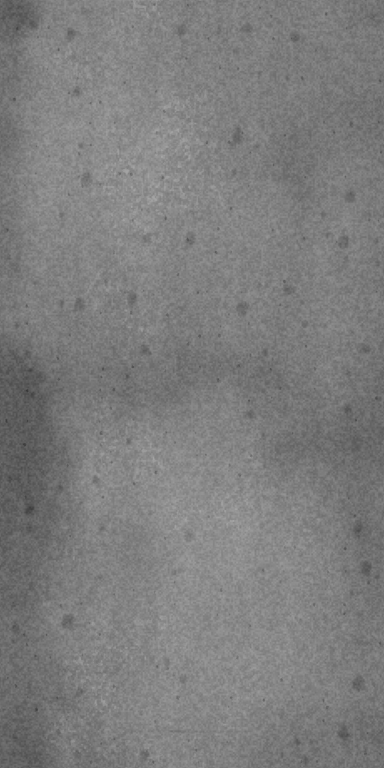
A WebGL 2 fragment shader for this texture:

```glsl
#version 300 es
precision highp float;

uniform vec2 u_resolution;
out vec4 outColor;

float hash(vec2 p) {
    vec3 q = fract(vec3(p.xyx) * 0.1031);
    q += dot(q, q.yzx + 33.33);
    return fract((q.x + q.y) * q.z);
}

float noise(vec2 p) {
    vec2 cell = floor(p);
    vec2 f = fract(p);
    f = f * f * (3.0 - 2.0 * f);
    float low = mix(hash(cell), hash(cell + vec2(1, 0)), f.x);
    float high = mix(hash(cell + vec2(0, 1)), hash(cell + vec2(1, 1)), f.x);
    return mix(low, high, f.y);
}

// Layered noise centred on zero
float fbm(vec2 p, int octaves) {
    float sum = 0.0;
    float gain = 0.5;
    for (int i = 0; i < octaves; i++) {
        sum += gain * (noise(p) - 0.5);
        p = mat2(1.6, 1.2, -1.2, 1.6) * p + 17.3;
        gain *= 0.55;
    }
    return sum;
}

// Soft elliptical tone
float glow(vec2 p, vec2 centre, vec2 radius) {
    vec2 q = (p - centre) / radius;
    return exp(-dot(q, q));
}

// Sparse ragged spots, one at most in each cell of a grid
float spots(vec2 p, float cells, float chance, float radius, float blur, float seed) {
    vec2 cell = floor(p * cells);
    vec2 rnd = vec2(hash(cell + seed), hash(cell + seed + 41.0));
    vec2 centre = (cell + 0.25 + 0.5 * rnd) / cells;
    float size = radius * (0.4 + 0.6 * hash(cell + seed + 87.0));
    float ragged = 1.3 * size * fbm(p / radius, 2);
    float d = length((p - centre) * vec2(1.15, 0.85)) + ragged;
    float present = step(hash(cell + seed + 133.0), chance);
    return present * (1.0 - smoothstep(size - blur, size + blur, d));
}

// Broad light and dark areas of the wall
float wallTone(vec2 p) {
    float tone = 0.492;
    tone += 0.055 * glow(p, vec2(0.27, 1.60), vec2(0.25, 0.30));
    tone += 0.045 * glow(p, vec2(0.48, 0.66), vec2(0.30, 0.22));
    tone += 0.050 * glow(p, vec2(0.57, 0.30), vec2(0.22, 0.30));
    tone += 0.025 * glow(p, vec2(0.65, 1.35), vec2(0.30, 0.35));
    tone -= 0.055 * glow(p, vec2(0.30, 1.02), vec2(0.55, 0.09));
    tone -= 0.085 * glow(p, vec2(0.88, 0.84), vec2(0.19, 0.13));
    tone -= 0.035 * glow(p, vec2(0.83, 1.62), vec2(0.11, 0.14));
    tone -= 0.090 * glow(p, vec2(0.00, 1.95), vec2(0.08, 0.07));
    tone -= 0.035 * smoothstep(0.86, 1.02, p.x);
    tone -= 0.030 * (1.0 - smoothstep(0.0, 0.22, p.y));
    return tone;
}

// Stained left margin, wider in the lower half
float marginStain(vec2 p) {
    float lower = 1.0 - smoothstep(0.96, 1.06, p.y);
    float width = mix(0.05, 0.16, lower);
    float cover = 1.0 - smoothstep(width - 0.06, width + 0.05, p.x);
    float depth = 0.065 + 0.050 * glow(p, vec2(0.0, 0.80), vec2(0.5, 0.28));
    return depth * cover;
}

void main() {
    vec2 p = gl_FragCoord.xy / u_resolution.x;
    float pixel = 1.0 / u_resolution.x;

    // Uneven outlines for the broad areas
    vec2 warp = vec2(fbm(p * 5.0, 5), fbm(p * 5.0 + 60.0, 5));
    vec2 w = p + 0.16 * warp;
    float tone = wallTone(w) - marginStain(w);

    // Mottling and vertical wash
    tone += 0.075 * fbm(p * 4.0 + 9.0, 6);
    tone += 0.045 * fbm(p * vec2(13.0, 2.0) + 25.0, 3);

    // Fine grain
    tone += 0.085 * (noise(p * 230.0) - 0.5);
    tone += 0.050 * (noise(p * 105.0 + 31.0) - 0.5);

    // Pale flecks in worn areas
    float worn = smoothstep(-0.12, 0.20, fbm(p * 6.0 + 70.0, 4));
    worn *= 1.0 - 0.6 * smoothstep(0.45, 0.85, p.x);
    worn *= smoothstep(0.04, 0.20, w.x);
    float flecks = smoothstep(0.62, 0.85, noise(p * vec2(140.0, 115.0) + 5.0));
    tone += 0.060 * worn * flecks;

    // Stains and pits
    tone -= 0.085 * spots(p, 7.0, 0.28, 0.017, 0.008, 3.0);
    tone -= 0.070 * spots(p, 17.0, 0.16, 0.008, 0.003 + pixel, 11.0);
    tone -= 0.110 * spots(p, 36.0, 0.09, 0.004, 0.5 * pixel + 0.001, 23.0);

    // Faint hairline crack
    float crackY = 0.094 + 0.006 * fbm(vec2(p.x * 9.0, 2.0), 3);
    float crack = 1.0 - smoothstep(0.001, 0.001 + 1.5 * pixel, abs(p.y - crackY));
    crack *= smoothstep(0.22, 0.30, p.x) * (1.0 - smoothstep(0.56, 0.66, p.x));
    tone -= 0.060 * crack * noise(vec2(p.x * 40.0, 7.0));

    outColor = vec4(vec3(tone), 1.0);
}
```
